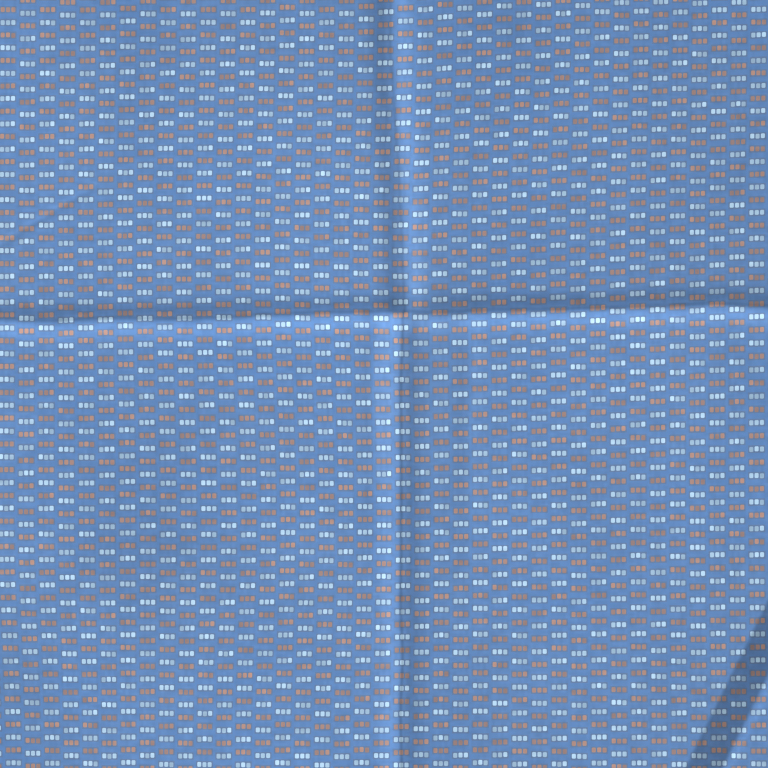
A Shadertoy shader for this texture:

```glsl
const vec2 REPEATS = vec2(39.0, 60.0);      // dot groups across and down
const vec3 CLOTH = vec3(0.385, 0.545, 0.765);
const vec3 GROUND = vec3(0.415, 0.495, 0.625);
const vec3 PALE = vec3(0.70, 0.83, 0.93);
const vec3 ORANGE = vec3(0.70, 0.55, 0.50);

float hash(vec2 p) {
    vec3 q = fract(vec3(p.xyx) * 0.1031);
    q += dot(q, q.yzx + 33.33);
    return fract((q.x + q.y) * q.z);
}

float noise(vec2 p) {
    vec2 i = floor(p), f = fract(p);
    f = f * f * (3.0 - 2.0 * f);
    float low = mix(hash(i), hash(i + vec2(1, 0)), f.x);
    float high = mix(hash(i + vec2(0, 1)), hash(i + vec2(1, 1)), f.x);
    return mix(low, high, f.y);
}

float fbm(vec2 p) {
    float sum = 0.0, weight = 0.5;
    for (int i = 0; i < 4; i++) {
        sum += weight * noise(p);
        p = p * 2.03 + 7.1;
        weight *= 0.5;
    }
    return sum;
}

float roundBox(vec2 p, vec2 halfSize, float radius) {
    vec2 q = abs(p) - halfSize + radius;
    return length(max(q, 0.0)) + min(max(q.x, q.y), 0.0) - radius;
}

float cover(float d, float blur) {
    return 1.0 - smoothstep(-blur, blur, d);
}

// Dark on the negative side of a fold, bright on the positive side
float crease(float d, float width) {
    float t = d / width;
    return t * exp(-t * t);
}

float line(float d, float width) {
    return exp(-d * d / (width * width));
}

// Gentle stretch of the cloth, with rows rising to the right
vec2 drape(vec2 uv) {
    vec2 bend = vec2(noise(uv * 3.0), noise(uv * 3.0 + 19.0)) - 0.5;
    float right = smoothstep(0.45, 0.60, uv.x);
    uv += bend * vec2(0.010, 0.008);
    uv.y -= right * (uv.x - 0.5) * 0.035 * smoothstep(0.0, 0.8, uv.y);
    return uv;
}

// Groups of three dots in staggered columns, alternating pale and orange
vec3 printedCloth(vec2 uv, float blur) {
    vec2 grid = uv * REPEATS;
    float column = floor(grid.x);
    grid.y += 0.36 * mod(column, 2.0) + 0.22 * hash(vec2(column, 4.0));
    vec2 id = floor(grid);
    vec2 p = (fract(grid) - 0.5) / REPEATS;
    float pitch = 0.27 / REPEATS.x;

    float bar = cover(roundBox(p, vec2(0.0112, 0.0048), 0.0012), blur);
    vec3 color = mix(CLOTH, GROUND, bar * 0.72);

    float dotIndex = clamp(round(p.x / pitch), -1.0, 1.0);
    float wear = hash(id * 3.0 + vec2(dotIndex, 11.0));
    vec2 q = p - vec2(dotIndex * pitch, (wear - 0.5) * 0.0008);
    float ink = cover(roundBox(q, vec2(0.0027, 0.0032), 0.0018), blur);
    vec3 inkColor = mix(PALE, ORANGE, mod(id.x + id.y, 2.0));
    return mix(color, inkColor * (0.92 + 0.14 * wear), ink * (0.82 + 0.18 * wear));
}

// Folds and soft wrinkles as a brightness factor
float foldLight(vec2 uv) {
    float wobble = 0.006 * (noise(uv * 14.0) - 0.5);
    float across = uv.y - (0.581 + 0.021 * uv.x) + wobble;
    float upper = smoothstep(-0.01, 0.01, across);
    float foldX = mix(0.523, 0.527 - 0.05 * max(across, 0.0), upper);
    float along = uv.x - foldX + wobble;

    float light = 1.0 + 0.14 * (fbm(uv * vec2(5.0, 3.0)) - 0.47);
    light -= 0.32 * crease(across, 0.017);
    light += mix(-0.25, 0.30, upper) * crease(along, 0.020);
    light -= 0.16 * line(along, 0.0025) * (1.0 - 0.5 * upper);
    light -= 0.12 * line(across - 0.002, 0.003);
    light -= 0.04 * upper * smoothstep(0.5, 0.7, uv.x);

    // Short wrinkles below the crossing
    float below = (1.0 - upper) * smoothstep(0.10, 0.50, uv.y);
    light += 0.10 * below * crease(uv.x - 0.61 + wobble, 0.014);
    light += 0.10 * below * crease(uv.x - 0.485 + wobble, 0.012);

    // Faint slanted crease at the left
    float slant = uv.y - 0.68 - 0.62 * uv.x + wobble;
    light += 0.14 * crease(slant, 0.006) * (1.0 - smoothstep(0.08, 0.16, uv.x));

    // Shadowed fold in the lower right corner
    float corner = dot(uv - vec2(0.892, 0.0), normalize(vec2(0.219, -0.108)));
    float shadow = smoothstep(-0.003, 0.004, corner) * (1.0 - smoothstep(0.040, 0.047, corner));
    light -= 0.20 * shadow;
    light += 0.08 * line(corner - 0.052, 0.006);
    return light;
}

void mainImage(out vec4 fragColor, in vec2 fragCoord) {
    vec2 uv = fragCoord / iResolution.xy;
    float blur = max(0.0008, 0.75 / iResolution.y);
    vec3 color = printedCloth(drape(uv), blur);

    // Fine weave and uneven dye
    float weave = noise(uv * vec2(260.0, 90.0)) + noise(uv * vec2(90.0, 260.0)) - 1.0;
    color *= foldLight(uv) * (1.0 + 0.05 * weave);
    color = mix(color, vec3(dot(color, vec3(0.3, 0.5, 0.2))), 0.10 * fbm(uv * 9.0));
    fragColor = vec4(clamp(color, 0.0, 1.0), 1.0);
}
```
